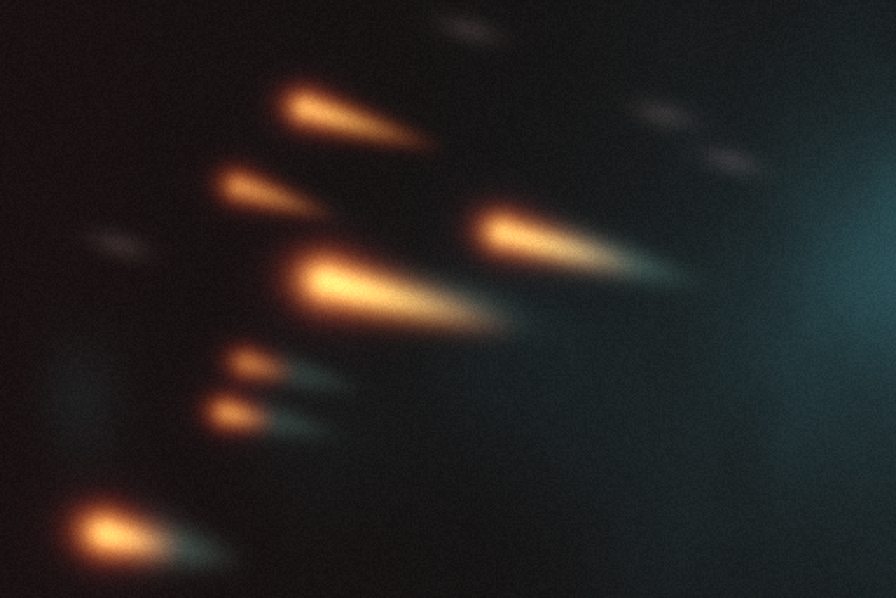
Write a WebGL 1 fragment shader that draws this background.

```glsl
precision highp float;

uniform vec2 u_resolution;

const vec3 BASE = vec3(0.080, 0.066, 0.066);
const vec3 EMBER_SHADE = vec3(0.016, -0.004, -0.004);
const vec3 MIST = vec3(0.065, 0.190, 0.210);
const vec3 FIRE = vec3(1.0, 0.80, 0.36);
const vec3 FIRE_FALLOFF = vec3(0.9, 1.4, 1.7);
const vec3 HALO = vec3(0.10, 0.035, 0.055);
const vec3 COOL_TAIL = vec3(0.20, 0.31, 0.27);
const vec3 FAINT = vec3(0.105, 0.085, 0.085);
const vec2 DRIFT = vec2(0.966, -0.259);
const vec2 FAINT_SIZE = vec2(0.050, 0.022);
const float TAIL_TAPER = 0.50;
const float NOSE_STRETCH = 1.25;
const float CLOUD_DEPTH = 0.55;
const float GRAIN_CELLS = 342.0;
const float GRAIN_AMOUNT = 0.035;

float hash(vec2 p) {
  vec3 q = fract(vec3(p.xyx) * 0.1031);
  q += dot(q, q.yzx + 33.33);
  return fract((q.x + q.y) * q.z);
}

float valueNoise(vec2 p) {
  vec2 cell = floor(p);
  vec2 f = fract(p);
  f = f * f * (3.0 - 2.0 * f);
  float low = mix(hash(cell), hash(cell + vec2(1.0, 0.0)), f.x);
  float high = mix(hash(cell + vec2(0.0, 1.0)), hash(cell + 1.0), f.x);
  return mix(low, high, f.y);
}

float fbm(vec2 p) {
  float sum = 0.0;
  float weight = 0.5;
  for (int i = 0; i < 3; i++) {
    sum += weight * valueNoise(p);
    p = p * 2.03 + 17.1;
    weight *= 0.5;
  }
  return sum / 0.875;
}

float blob(vec2 offset, vec2 size) {
  vec2 d = offset / size;
  return exp(-dot(d, d));
}

// Coordinates along and across the given axis
vec2 alignTo(vec2 d, vec2 axis) {
  return vec2(dot(d, axis), dot(d, vec2(-axis.y, axis.x)));
}

// Hot head with a tapering tail; reach is the hot share of the tail
vec3 comet(vec2 p, vec2 head, vec2 tail, float width, float heat, float reach, float cool) {
  float span = length(tail - head);
  vec2 q = alignTo(p - head, (tail - head) / span);
  float t = q.x / span;
  float nose = min(q.x, 0.0) / (width * NOSE_STRETCH);
  float girth = width * mix(1.0, TAIL_TAPER, clamp(t, 0.0, 1.0));
  float body = exp(-q.y * q.y / (girth * girth) - nose * nose);
  float hot = heat * body * (1.0 - smoothstep(0.0, reach, t));
  vec3 light = FIRE * pow(vec3(max(hot, 0.0001)), FIRE_FALLOFF);

  float fade = smoothstep(0.0, 0.45, t) * (1.0 - smoothstep(0.45, 1.15, t));
  float veil = exp(-pow((q.y - 0.15 * width) / (girth * 1.25), 2.0));
  light += COOL_TAIL * cool * fade * veil;
  return light + HALO * heat * blob(q, vec2(2.1, 1.75) * width);
}

float faintStreak(vec2 p, vec2 centre) {
  return blob(alignTo(p - centre, DRIFT), FAINT_SIZE);
}

float mist(vec2 p) {
  float glow = 0.62 * blob(p - vec2(1.54, 0.56), vec2(0.20, 0.24));
  glow += 0.48 * blob(p - vec2(1.55, 0.48), vec2(0.50, 0.62));
  glow += 0.20 * blob(p - vec2(1.36, 0.34), vec2(0.16, 0.22));
  glow += 0.16 * blob(p - vec2(1.12, 0.20), vec2(0.16, 0.26));
  glow += 0.20 * blob(p - vec2(0.88, 0.38), vec2(0.18, 0.17));
  glow += 0.24 * blob(p - vec2(0.13, 0.33), vec2(0.07, 0.10));
  glow += 0.16 * blob(p - vec2(0.54, 0.28), vec2(0.12, 0.14));
  float cloud = fbm(p * vec2(5.5, 3.5) + 4.0);
  return glow * (1.0 + CLOUD_DEPTH * (cloud - 0.5)) + 0.05 * cloud;
}

void main() {
  vec2 p = gl_FragCoord.xy / u_resolution.y;
  p.x *= 1.5 * u_resolution.y / u_resolution.x;

  // Dark ground and teal mist
  vec3 color = BASE + EMBER_SHADE * (1.0 - smoothstep(0.0, 0.9, p.x));
  color += MIST * mist(p);

  // Upper comets
  color += comet(p, vec2(0.515, 0.818), vec2(0.76, 0.745), 0.031, 0.80, 1.0, 0.08);
  color += comet(p, vec2(0.403, 0.687), vec2(0.60, 0.625), 0.028, 0.62, 0.9, 0.12);
  color += comet(p, vec2(0.845, 0.610), vec2(1.16, 0.525), 0.035, 0.88, 0.78, 0.85);

  // Main comet and the cool veil over its tail
  color += comet(p, vec2(0.550, 0.528), vec2(0.87, 0.445), 0.045, 1.03, 1.05, 0.25);
  color += COOL_TAIL * 0.5 * blob(alignTo(p - vec2(0.76, 0.495), DRIFT), vec2(0.11, 0.035));

  // Lower comets
  color += comet(p, vec2(0.415, 0.392), vec2(0.60, 0.345), 0.027, 0.50, 0.48, 0.42);
  color += comet(p, vec2(0.383, 0.309), vec2(0.56, 0.270), 0.028, 0.64, 0.50, 0.45);
  color += comet(p, vec2(0.180, 0.107), vec2(0.40, 0.055), 0.041, 0.96, 0.62, 0.75);

  // Faint distant streaks
  float faint = faintStreak(p, vec2(0.785, 0.950)) + faintStreak(p, vec2(1.110, 0.808));
  faint += faintStreak(p, vec2(1.225, 0.730)) + faintStreak(p, vec2(0.200, 0.590));
  color += FAINT * faint;

  // Film grain
  float grain = hash(floor(p * GRAIN_CELLS)) - 0.5;
  color += grain * GRAIN_AMOUNT * (0.8 + color.g);
  gl_FragColor = vec4(clamp(color, 0.0, 1.0), 1.0);
}
```
